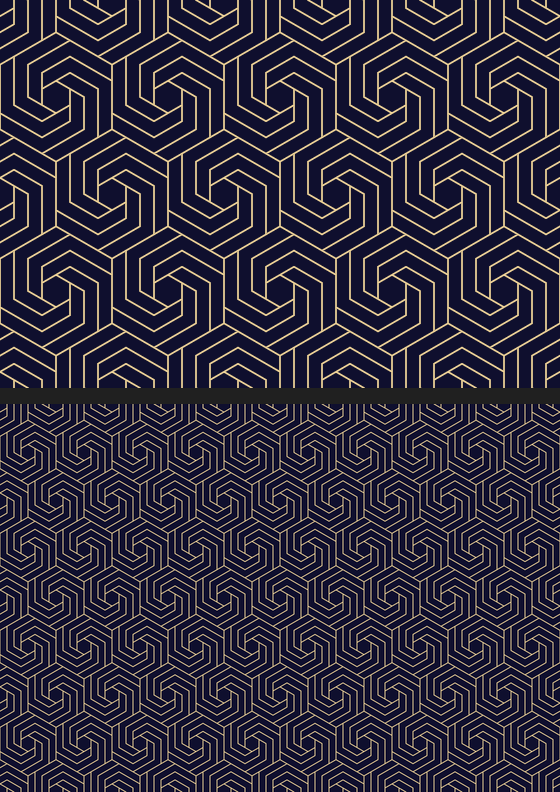
Top, the tile; bottom, the same tile 2 across and 2 down.
A Shadertoy shader for this pattern:

```glsl
// Gold line lattice of hexagons on navy, each holding a six-armed interlocking spiral.
// The plane is folded into hexagonal cells; one bent arm is measured in six rotations
// and joined with the cell border as a single distance field.

#define COLUMNS 5.0                        // hexagons across
#define ROW_PAIRS 2.0                      // pairs of staggered rows down
#define LINE_WIDTH 0.0152                  // relative to hexagon width
#define NAVY vec3(0.06, 0.06, 0.18)
#define GOLD vec3(0.95, 0.84, 0.60)

const float SQRT3 = 1.7320508;

// Offset from the centre of the nearest pointy-top hexagon of width 1
vec2 hexCell(vec2 p) {
    vec2 period = vec2(1.0, SQRT3);
    vec2 a = mod(p + 0.5 * period, period) - 0.5 * period;
    vec2 b = mod(p, period) - 0.5 * period;
    return dot(a, a) < dot(b, b) ? a : b;
}

float hexBorder(vec2 q) {
    q = abs(q);
    return 0.5 - max(q.x, dot(q, vec2(0.5, 0.5 * SQRT3)));
}

float segment(vec2 p, vec2 a, vec2 b) {
    vec2 pa = p - a, ba = b - a;
    return length(pa - ba * clamp(dot(pa, ba) / dot(ba, ba), 0.0, 1.0));
}

// One arm: from a quarter point of the border, bending twice towards the centre
float spiralArm(vec2 q) {
    vec2 unit = vec2(0.125, 0.25 / SQRT3); // triangular grid, four steps per side
    vec2 start = vec2(1.0, 3.5) * unit;
    vec2 bend1 = vec2(-2.0, 2.0) * unit;
    vec2 bend2 = vec2(-2.0, 0.0) * unit;
    vec2 tip = vec2(0.0, -1.0) * unit;
    return min(segment(q, start, bend1),
           min(segment(q, bend1, bend2), segment(q, bend2, tip)));
}

void mainImage(out vec4 fragColor, in vec2 fragCoord) {
    // Whole numbers of cells span the canvas, so opposite edges join
    vec2 span = vec2(COLUMNS, ROW_PAIRS * SQRT3);
    vec2 q = hexCell(fragCoord / iResolution.xy * span);
    float pixel = max(span.x / iResolution.x, span.y / iResolution.y);

    // Border and six rotated arms
    float dist = hexBorder(q);
    mat2 sixthTurn = mat2(0.5, 0.5 * SQRT3, -0.5 * SQRT3, 0.5);
    for (int i = 0; i < 6; i++) {
        dist = min(dist, spiralArm(q));
        q = sixthTurn * q;
    }

    // Smooth coverage of the line
    float line = clamp(0.5 + (0.5 * LINE_WIDTH - dist) / pixel, 0.0, 1.0);
    fragColor = vec4(mix(NAVY, GOLD, line), 1.0);
}
```
